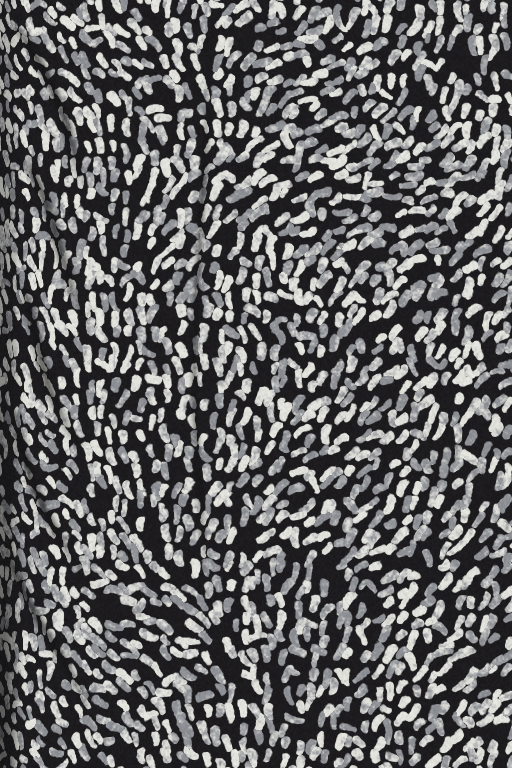
This texture is drawn by a Shadertoy shader. Its source:

```glsl
// Draped black cloth printed with off-white brush flecks that follow a turning flow.
// Jittered cells each hold one bent, tapered capsule with a ragged rim and mottled
// paint; creases at the left and centre displace the print and shade it.

#define CELL vec2(0.0172, 0.0222)
#define HALF_WIDTH vec2(0.0038, 0.0060)
#define HALF_LENGTH vec2(0.0080, 0.0142)
#define RAGGED 0.0026
#define SKIP 0.06
#define SOFTNESS 0.0011
#define CLOTH vec3(0.112, 0.106, 0.114)
#define PAINT vec3(0.885, 0.885, 0.865)
#define THIN_PAINT vec3(0.55, 0.56, 0.58)

float hash(vec2 p) {
    vec3 q = fract(vec3(p.xyx) * 0.1031);
    q += dot(q, q.yzx + 33.33);
    return fract((q.x + q.y) * q.z);
}

float noise(vec2 p) {
    vec2 i = floor(p), f = fract(p);
    f = f * f * (3.0 - 2.0 * f);
    return mix(mix(hash(i), hash(i + vec2(1, 0)), f.x),
               mix(hash(i + vec2(0, 1)), hash(i + vec2(1, 1)), f.x), f.y);
}

// Stroke direction: leaning left at the left side, upright in the middle, leaning right beyond
float flowAngle(vec2 p) {
    float lean = mix(2.2, 0.85, smoothstep(0.08, 0.52, p.x));
    return lean + 1.5 * (noise(p * 5.5 + 7.0) - 0.5) + 0.6 * (noise(p * 14.0 + 31.0) - 0.5);
}

// Signed distance to one fleck; id seeds its size, bend and direction
float fleck(vec2 p, vec2 center, vec2 id) {
    float angle = flowAngle(center) + 0.9 * (hash(id + 11.0) - 0.5);
    if (hash(id + 17.0) < 0.10) angle += 1.2;
    float c = cos(angle), s = sin(angle);
    vec2 q = mat2(c, -s, s, c) * (p - center);
    float halfLength = mix(HALF_LENGTH.x, HALF_LENGTH.y, hash(id + 23.0));
    float radius = mix(HALF_WIDTH.x, HALF_WIDTH.y, hash(id + 29.0));
    float along = q.x / halfLength;
    q.y += (hash(id + 37.0) - 0.5) * 0.5 * halfLength * along * along;
    float taper = 1.0 + 0.22 * clamp(along, -1.0, 1.0);
    return length(vec2(max(abs(q.x) - halfLength + radius, 0.0), q.y)) - radius * taper;
}

// Creases: xy is the shift of the print, z is the light left on the cloth
vec3 drape(vec2 p) {
    vec3 fold = vec3(-0.045 * exp(-p.x / 0.045), 0.0, 1.0);

    // Slanted gathers running down from the left seam
    for (int i = 0; i < 5; i++) {
        float k = float(i);
        float t = (0.97 - 0.17 * k - p.y) / 0.23;
        float line = 0.015 + 0.13 * t * (0.7 + 0.3 * hash(vec2(k, 5.0))) + 0.012 * sin(t * 4.0 + k);
        float reach = smoothstep(-0.05, 0.15, t) * (1.0 - smoothstep(0.55, 1.05, t));
        float side = (p.x - line) / 0.012;
        float ridge = exp(-side * side);
        fold.x += 0.006 * reach * ridge * side;
        fold.z *= 1.0 - 0.55 * reach * exp(-pow(side * 1.6 - 0.5, 2.0));
    }

    // Long upright fold near the centre
    float side = (p.x - 0.264 - 0.008 * sin(p.y * 9.0)) / 0.010;
    float reach = smoothstep(0.18, 0.4, p.y) * (1.0 - smoothstep(0.75, 0.95, p.y));
    fold.x += 0.005 * reach * side * exp(-side * side);
    fold.z *= 1.0 - 0.38 * reach * exp(-pow(side * 2.0 + 0.6, 2.0));

    // Seam shadow at the left border, deeper toward the hem
    fold.z *= 1.0 - mix(0.65, 0.2, p.y) * (1.0 - smoothstep(0.005, 0.035, p.x));
    return fold;
}

void mainImage(out vec4 fragColor, in vec2 fragCoord) {
    vec2 p = fragCoord / iResolution.y;
    vec3 fold = drape(p);
    vec2 print = p + fold.xy;

    // Nearest fleck among the neighbouring cells
    vec2 cell = floor(print / CELL);
    float nearest = 1.0, wear = 0.0;
    for (int y = -1; y <= 1; y++) {
        for (int x = -1; x <= 1; x++) {
            vec2 id = cell + vec2(x, y) + 100.0;
            if (hash(id + 3.0) < SKIP) continue;
            vec2 jitter = vec2(hash(id), hash(id + 53.0)) - 0.5;
            vec2 center = (id - 99.5 + 0.72 * jitter) * CELL;
            float d = fleck(print, center, id);
            if (d < nearest) {
                nearest = d;
                wear = hash(id + 71.0);
            }
        }
    }

    // Ragged rim and soft coverage
    float rim = noise(print * 210.0) * 0.65 + noise(print * 430.0) * 0.35 - 0.5;
    nearest += RAGGED * rim;
    float soft = max(SOFTNESS, 0.75 / iResolution.y);
    float cover = 1.0 - smoothstep(-soft, soft, nearest);

    // Mottled paint: some flecks are thin and grey, most nearly opaque
    float mottle = 0.6 * noise(print * 150.0 + 9.0) + 0.4 * noise(print * 380.0 + 4.0);
    float thin = smoothstep(0.45, 1.0, 0.62 * wear + 0.75 * mottle);
    vec3 paint = mix(PAINT, THIN_PAINT, thin);

    // Fine weave and fold shading
    float weave = noise(p * vec2(520.0, 400.0)) - 0.5;
    vec3 color = mix(CLOTH + 0.03 * weave, paint + 0.07 * weave, cover);
    color *= mix(1.0, fold.z, 0.35 + 0.6 * cover);
    fragColor = vec4(color, 1.0);
}
```
